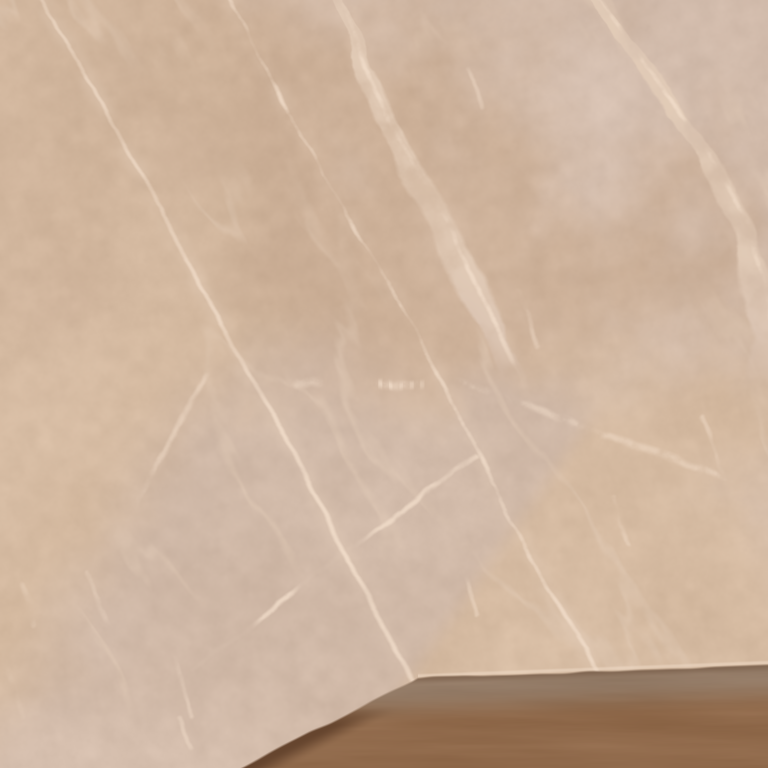
A WebGL 1 fragment shader for this texture:

```glsl
precision highp float;
// Polished beige marble slab with pale slanted veins above a brown wooden edge.
// Mottled noise clouds tint the stone; looped curves and segments draw the
// broken veins, and two half planes cut out the shaded front below the corner.

uniform vec2 u_resolution;

const vec3 TAN = vec3(0.800, 0.690, 0.595);
const vec3 ROSE = vec3(0.824, 0.736, 0.674);
const vec3 WARM = vec3(0.842, 0.738, 0.640);
const vec3 PALE = vec3(0.885, 0.797, 0.717);
const vec3 VEIN = vec3(0.945, 0.865, 0.790);
const vec3 WOOD = vec3(0.565, 0.415, 0.295);
const vec3 SHADE = vec3(0.580, 0.485, 0.405);
const vec3 DARK = vec3(0.340, 0.220, 0.140);

const vec2 CORNER = vec2(0.544, 0.117);  // where the two slab edges meet
const float EDGE_SLOPE = 0.038;
const float MITRE_SLOPE = 0.506;
const float VEIN_SLOPE = 0.54;           // sideways drift per unit of descent
const float VEIN_START = 0.065;
const float VEIN_GAP = 0.236;
const float VEIN_WIDTH = 0.0034;
const float SCRATCHES = 10.0;
const float MOTTLE = 0.08;
const float GRAIN = 0.05;

float hash(vec2 p) {
  return fract(sin(dot(p, vec2(127.1, 311.7))) * 43758.5453);
}

float noise(vec2 p) {
  vec2 i = floor(p), f = fract(p);
  f = f * f * (3.0 - 2.0 * f);
  return mix(mix(hash(i), hash(i + vec2(1.0, 0.0)), f.x),
             mix(hash(i + vec2(0.0, 1.0)), hash(i + 1.0), f.x), f.y);
}

// Layered noise centred on zero
float fbm(vec2 p) {
  float sum = -0.484, amp = 0.5;
  for (int i = 0; i < 5; i++) {
    sum += amp * noise(p);
    p = mat2(1.6, 1.2, -1.2, 1.6) * p + 7.3;
    amp *= 0.5;
  }
  return sum;
}

float segment(vec2 p, vec2 a, vec2 b) {
  vec2 d = b - a;
  return length(p - a - d * clamp(dot(p - a, d) / dot(d, d), 0.0, 1.0));
}

// Soft stroke that stays at least a pixel wide
float stroke(float dist, float width) {
  float w = max(width, 1.0 / u_resolution.y);
  return 1.0 - smoothstep(0.1 * w, 1.5 * w, abs(dist));
}

vec3 stone(vec2 p) {
  float cloud = fbm(p * 4.0 + 3.0);
  float blotch = fbm(p * 9.0 + 21.0);
  vec3 col = mix(TAN, WARM, smoothstep(0.64, 0.40, p.y + cloud * 0.6));
  col = mix(col, WARM, 0.6 * smoothstep(0.30, 0.0, p.x + cloud * 0.8));
  col = mix(col, ROSE, smoothstep(0.95, 1.4, p.x * 0.8 + p.y * 0.75 + blotch * 0.5));
  // Cool reflected wedge in the lower middle
  float left = smoothstep(-0.09, 0.07, p.x - 0.27 + (0.51 - p.y) * 0.58 + blotch * 0.08);
  float right = smoothstep(-0.015, 0.03, 0.76 - p.x - (0.43 - p.y) * 0.70);
  float top = smoothstep(0.57, 0.42, p.y + blotch * 0.2);
  col = mix(col, ROSE + 0.015 * smoothstep(0.3, 0.0, p.y) - 0.008, 0.85 * left * right * top);
  // Faint slanted wisps, mottling and fine grain
  vec2 along = vec2(p.x + VEIN_SLOPE * p.y, 0.4 * p.y);
  float wisp = smoothstep(0.035, 0.0, abs(fbm(along * 7.0 + 2.0)));
  col = mix(col, PALE, 0.4 * wisp * smoothstep(0.45, 0.8, noise(p * 6.0 + 4.0)));
  col += MOTTLE * (cloud * 0.5 + blotch * 0.6) * vec3(0.9, 1.0, 1.1);
  return col + GRAIN * fbm(p * 50.0);
}

vec3 addVeins(vec3 col, vec2 p) {
  float t = 1.0 - p.y;
  float patchy = smoothstep(-0.22, 0.22, fbm(p * 24.0));
  vec2 q = p + 0.014 * vec2(fbm(p * 22.0), fbm(p * 22.0 + 9.0));
  // Long slanted veins: two thin, then two broad with pale filling
  for (int n = 0; n < 4; n++) {
    float i = float(n);
    float first = step(i, 0.5), broad = step(1.5, i), last = step(2.5, i);
    float x = VEIN_START + VEIN_GAP * i + VEIN_SLOPE * t;
    x += last * 0.055 * sin(6.5 * t) - 0.1 * (broad - last) - 0.06 * broad * t;
    x += 0.018 * (noise(vec2(t * 7.0, i * 17.0)) - 0.5);
    x += 0.010 * fbm(vec2(t * 30.0, i * 9.0));
    float d = (p.x - x) * 0.88;
    float fade = mix(1.0, smoothstep(0.52, 0.42, t), broad);
    float bright = mix(0.1 + 0.7 * patchy, 0.3 + 0.4 * t + 0.3 * patchy, first);
    float width = VEIN_WIDTH * mix(0.6 + 0.4 * patchy, 0.8 + 0.35 * t, first);
    // Ragged filling that widens downwards
    float swell = 0.008 + 0.042 * t * (0.3 + noise(vec2(t * 16.0, i)));
    float ragged = abs(q.x - x + swell * 0.4) * 0.88;
    float body = smoothstep(swell, swell * 0.65, ragged);
    vec3 filling = mix(PALE, ROSE + 0.025, smoothstep(0.3, 0.5, t));
    col = mix(col, filling, broad * fade * body * (0.45 + 0.5 * patchy));
    col = mix(col, PALE, 0.35 * fade * patchy * smoothstep(0.022, 0.0, abs(d)));
    bright *= fade * mix(1.0, patchy, broad);
    col = mix(col, VEIN, bright * stroke(d, width));
  }
  // Crossing veins that climb to the right, broken by gaps
  float rising = stroke(segment(q, vec2(0.25, 0.13), vec2(0.62, 0.405)), 0.0036);
  float gaps = max(smoothstep(0.46, 0.5, p.x), smoothstep(0.035, 0.015, abs(p.x - 0.36)));
  rising *= 0.06 + gaps * (0.25 + 0.5 * patchy);
  float side = stroke(segment(q, vec2(0.27, 0.51), vec2(0.15, 0.30)), 0.004);
  col = mix(col, VEIN, max(rising, side * 0.5 * patchy * smoothstep(0.25, 0.4, p.y)));
  // Beaded level vein, sinking towards the right
  float level = q.y - 0.5 + 0.35 * max(p.x - 0.6, 0.0);
  float bead = smoothstep(-0.5, 0.9, sin(p.x * 460.0)) * (0.4 + 0.5 * patchy);
  bead *= smoothstep(0.04, 0.025, abs(p.x - 0.522));
  float faint = 0.5 * smoothstep(0.35, 0.4, p.x) * smoothstep(-0.1, 0.2, fbm(p * 30.0 + 5.0));
  col = mix(col, VEIN, max(bead, faint) * stroke(level, 0.006));
  // Short scattered scratches
  for (float k = 0.0; k < SCRATCHES; k++) {
    vec2 a = vec2(hash(vec2(k, 1.7)), hash(vec2(k, 5.3)));
    a *= mix(vec2(0.25, 0.4), vec2(1.0), step(5.0, k));
    vec2 run = vec2(0.03, -0.09) * (0.4 + hash(vec2(k, 8.1)));
    col = mix(col, VEIN, 0.45 * patchy * stroke(segment(q, a, a + run), 0.0035));
  }
  return col;
}

void main() {
  vec2 p = gl_FragCoord.xy / u_resolution;
  vec3 col = addVeins(stone(p), p);
  // Shaded front below both edges, with level wood streaks
  float dx = p.x - CORNER.x;
  float front = CORNER.y + EDGE_SLOPE * dx - p.y;
  float mitre = (CORNER.y + MITRE_SLOPE * dx - p.y) * 0.89;
  float depth = min(front, mitre) + 0.003 * (noise(p * 30.0) - 0.5);
  vec3 wood = mix(SHADE, WOOD, smoothstep(0.015, 0.06, front));
  wood += 0.08 * fbm(p * vec2(5.0, 70.0));
  wood = mix(wood, DARK, 0.75 * smoothstep(0.028, 0.004, mitre) * smoothstep(0.03, 0.06, front));
  wood = mix(wood, DARK, 0.3 * smoothstep(0.01, 0.0, front));
  col = mix(col, VEIN, 0.5 * stroke(front + 0.003, 0.0025) * step(0.0, dx));
  float soft = max(0.002, 1.0 / u_resolution.y);
  gl_FragColor = vec4(mix(col, wood, smoothstep(-soft, soft, depth)), 1.0);
}
```
